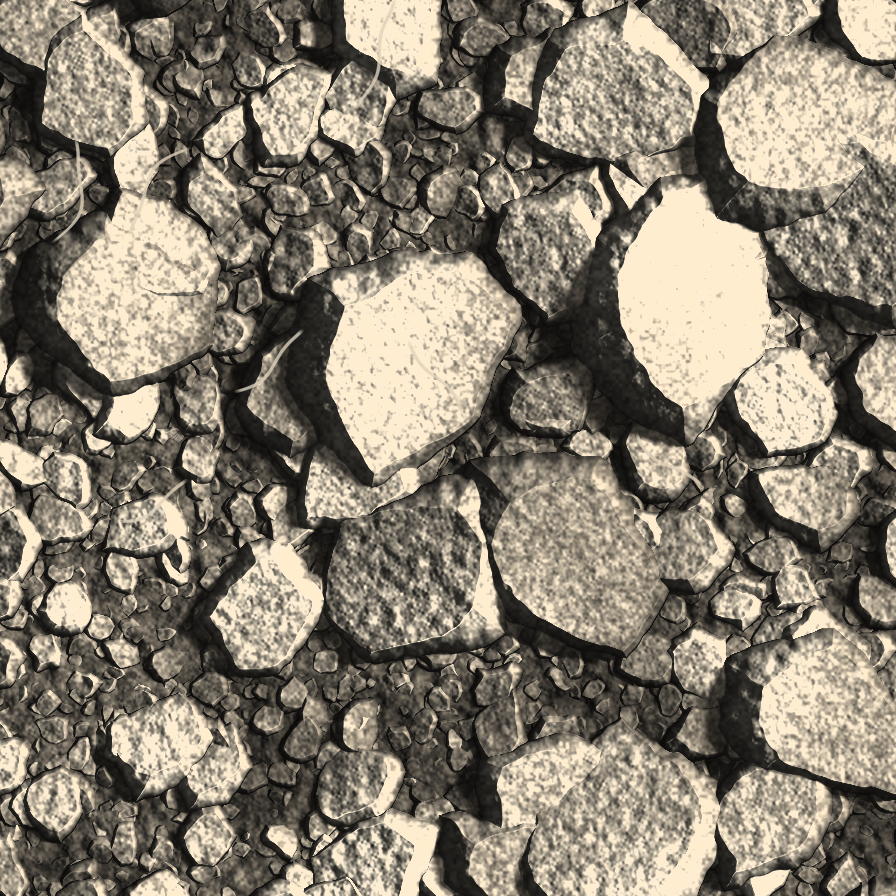
Give the GLSL for this texture, as a Shadertoy shader.

```glsl
vec3 hash3(vec2 p) {
    vec3 q = fract(p.xyx * vec3(0.1031, 0.1030, 0.0973));
    q += dot(q, q.yxz + 33.33);
    return fract((q.xxy + q.yzz) * q.zyx);
}

vec3 noise3(vec2 p) {
    vec2 i = floor(p), f = fract(p);
    f = f * f * (3.0 - 2.0 * f);
    return mix(mix(hash3(i), hash3(i + vec2(1, 0)), f.x),
               mix(hash3(i + vec2(0, 1)), hash3(i + 1.0), f.x), f.y);
}

float fbm(vec2 p) {
    float sum = 0.0, gain = 0.5;
    for (int i = 0; i < 3; i++) {
        sum += gain * noise3(p).x;
        p = mat2(1.6, 1.2, -1.2, 1.6) * p + 7.3;
        gain *= 0.55;
    }
    return sum;
}

// One size of faceted clods: height, tone, distance inside the rim
vec3 clodLayer(vec2 p, float cell, float fill, float seed) {
    vec3 best = vec3(0.0, 0.7, 1.0);
    vec2 g = p / cell;
    for (int j = -1; j <= 1; j++)
    for (int i = -1; i <= 1; i++) {
        vec2 id = floor(g) + vec2(i, j);
        vec3 place = hash3(id + seed);
        if (place.z > fill) continue;
        vec3 form = hash3(id + seed + 57.0);
        float radius = mix(0.3, 0.55, form.x);
        float turn = 6.283 * form.y;
        float c = cos(turn), s = sin(turn);
        vec2 q = g - id - 0.5 - (place.xy - 0.5) * 0.7;
        q = mat2(c, -s, s, c) * q * vec2(0.88, 1.15) / radius;
        if (length(q) > 1.35) continue;
        float facet = 0.0;
        for (int k = 0; k < 6; k++) {
            float r = fract(form.z * 17.0 + float(k) * 0.618);
            float a = float(k) * 1.047 + (r - 0.5) * 0.8;
            facet = max(facet, dot(q, vec2(cos(a), sin(a))) / (0.74 + 0.26 * r));
        }
        float d = mix(length(q), facet, 0.65);
        if (d > 1.0) continue;
        vec2 tilt = (hash3(id + seed + 91.0).xy - 0.5) * 0.75;
        float h = min(0.95 * sqrt(1.0 - d * d), 0.6 + dot(q, tilt));
        h *= radius * cell;
        float tone = mix(0.72, 1.15, form.z) + 0.35 * step(0.95, place.y);
        if (h > best.x) best = vec3(h, tone, 1.0 - d);
    }
    return best;
}

// Whole heap: crumbly ground under five sizes of clods
vec3 heap(vec2 p) {
    p += 0.013 * (noise3(p * 22.0).xy - 0.5) + 0.005 * (noise3(p * 75.0).xy - 0.5);
    vec3 top = vec3(0.009 * noise3(p * 60.0).z, 0.7, 1.0);
    float cell = 0.27;
    for (int i = 0; i < 5; i++) {
        float k = float(i);
        vec3 clod = clodLayer(p + k * 0.37, cell, 0.6 + 0.07 * k, 13.0 + 31.0 * k);
        if (clod.x > top.x) top = clod;
        cell *= 0.54;
    }
    return top;
}

float surface(vec2 p) {
    return heap(p).x + 0.006 * fbm(p * 75.0);
}

// Thin curved root fibres
float fibres(vec2 p) {
    float mask = 0.0;
    for (int i = 0; i < 7; i++) {
        vec3 r = hash3(vec2(float(i) * 3.7, 8.0));
        float a = r.z * 6.283;
        vec2 q = mat2(cos(a), -sin(a), sin(a), cos(a)) * (p - r.xy);
        float bend = q.y - (r.x - 0.5) * 14.0 * q.x * q.x - 0.004 * sin(q.x * 70.0);
        float reach = 0.03 + 0.04 * r.y;
        mask = max(mask, smoothstep(0.0028, 0.001, abs(bend))
                       * smoothstep(reach, reach - 0.01, abs(q.x)));
    }
    return mask;
}

void mainImage(out vec4 fragColor, in vec2 fragCoord) {
    vec2 p = fragCoord / iResolution.y;
    vec3 top = heap(p);
    float height = top.x;

    // Rough normal, lit by a low sun from the right
    float e = 0.0016;
    float base = height + 0.006 * fbm(p * 75.0);
    vec2 slope = vec2(surface(p + vec2(e, 0)), surface(p + vec2(0, e))) - base;
    vec3 normal = normalize(vec3(-slope / e, 1.0));
    float sun = max(dot(normal, normalize(vec3(0.75, 0.3, 0.6))), 0.0);

    // Soft cast shadow
    float shadow = 0.0, t = 0.006;
    for (int i = 0; i < 5; i++) {
        float blocker = heap(p + vec2(0.93, 0.37) * t).x - height - 0.74 * t;
        shadow = max(shadow, clamp(blocker / (0.004 + 0.25 * t), 0.0, 1.0));
        t *= 1.8;
    }

    // Crevices, grain and patches of damp soil
    float open = mix(0.35, 1.0, smoothstep(-0.005, 0.03, height));
    open *= mix(0.6, 1.0, smoothstep(0.0, 0.2, top.z));
    float grain = 0.5 + 0.6 * noise3(p * 270.0).x + 0.4 * noise3(p * 130.0).y;
    float damp = mix(0.8, 1.15, smoothstep(0.3, 0.7, noise3(p * 7.0).x));
    float light = 0.14 + 1.1 * sun * (1.0 - 0.88 * shadow);
    float lum = min(1.12 * light * top.y * open * grain * damp, 1.0);
    lum = mix(lum, 0.88, 0.8 * fibres(p));

    vec3 warmth = mix(vec3(0.95, 0.92, 0.84), vec3(0.99, 0.91, 0.79), sun);
    fragColor = vec4(vec3(0.02, 0.018, 0.016) + lum * warmth, 1.0);
}
```
